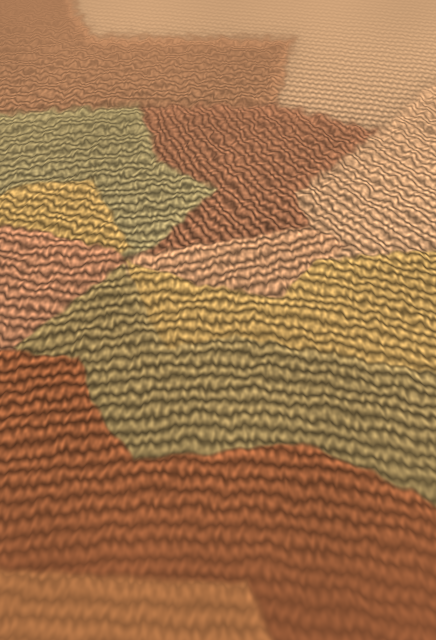
This texture is drawn by a Shadertoy shader. Its source:

```glsl
// A knitted patchwork blanket receding from the viewer, seen with shallow focus.
// Polygon patches are layered back to front; each carries its own garter-stitch
// rows, laid out in perspective coordinates and softened away from the focal band.

const float TAU = 6.28318;

float hash(vec2 c) {
    return fract(sin(dot(c, vec2(127.1, 311.7))) * 43758.5);
}

vec2 gradient(vec2 c) {
    float a = TAU * hash(c);
    return vec2(cos(a), sin(a));
}

float gradientNoise(vec2 p) {
    vec2 i = floor(p), f = fract(p);
    vec2 w = f * f * f * (f * (f * 6.0 - 15.0) + 10.0);
    vec2 e = vec2(0, 1);
    float low = mix(dot(gradient(i), f), dot(gradient(i + e.yx), f - e.yx), w.x);
    float high = mix(dot(gradient(i + e), f - e), dot(gradient(i + 1.0), f - 1.0), w.x);
    return mix(low, high, w.y);
}

// Signed distance to an eight-sided polygon, negative inside
float polygon(vec2 p, vec2 v[8]) {
    float d = 1e5, s = 1.0;
    for (int i = 0; i < 8; i++) {
        vec2 a = v[i], e = v[(i + 7) % 8] - a, w = p - a;
        vec2 b = w - e * clamp(dot(w, e) / dot(e, e), 0.0, 1.0);
        d = min(d, dot(b, b));
        bvec3 c = bvec3(p.y >= a.y, p.y < a.y + e.y, e.x * w.y > e.y * w.x);
        if (all(c) || all(not(c))) s = -s;
    }
    return s * sqrt(d);
}

// Perspective coordinates: x counts stitches, y counts rows
vec2 ground(vec2 p) {
    return vec2(80.0 * (p.x - 2.6), -610.0) / (p.y + 4.87);
}

float sharpness(float y) {
    return smoothstep(-0.5, 3.0, y) * (1.0 - 0.7 * smoothstep(4.6, 7.4, y));
}

// Brightness of rows of slanted bumps, turned by an angle and bowed around the hub
float knit(vec2 p, float angle, float bend) {
    vec2 d = ground(p) - ground(vec2(1.5, 3.1));
    vec2 along = vec2(cos(angle), sin(angle));
    float s = dot(d, along);
    float r = dot(d, vec2(-along.y, along.x)) - bend * s * s;
    r += 0.08 * sin(TAU * s) + 0.3 * gradientNoise(d * 0.3);
    float crest = pow(0.5 - 0.5 * cos(TAU * r), 0.7);
    float bump = cos(TAU * (s + 0.5 * floor(r)) + 2.2 * fract(r));
    float shade = 0.64 + 0.56 * crest + 0.13 * bump * crest;
    return mix(1.0, shade, sharpness(p.y));
}

void patchOver(inout vec3 col, vec2 p, vec2 v[8], vec3 yarn, float angle, float bend) {
    float d = polygon(p, v);
    float blur = mix(0.08, 0.03, sharpness(p.y));
    col *= 1.0 - 0.1 * exp(-abs(d) * 16.0);
    vec3 cloth = yarn * knit(p, angle, bend);
    cloth *= 1.0 + 0.09 * exp(-pow((d + 0.06) / 0.05, 2.0));
    col = mix(col, cloth, smoothstep(blur, -blur, d));
}

void mainImage(out vec4 fragColor, in vec2 fragCoord) {
    vec2 uv = fragCoord / iResolution.xy;
    vec2 p = vec2(5.22 * uv.x, 7.68 * (1.0 - uv.y));
    vec2 g = ground(p);

    // Edges wander by about half a stitch
    vec2 q = p + 0.07 * vec2(gradientNoise(g * 0.6), gradientNoise(g * 0.6 + 31.0));

    // Pale far cloth, then the steeper pale rows at the right
    vec3 col = vec3(0.80, 0.63, 0.47) * knit(p, 0.15, 0.0);
    patchOver(col, q, vec2[8](vec2(3.3, 1.9), vec2(4.55, 1.57), vec2(5.1, 1.05), vec2(6, 0.6),
        vec2(6, 2), vec2(6, 3.3), vec2(3.7, 3.3), vec2(3.3, 2.6)),
        vec3(0.79, 0.61, 0.45), 0.85, -0.006);

    // Far brown and rust patches
    patchOver(col, q, vec2[8](vec2(-1, -1), vec2(0.8, -1), vec2(0.9, 0.1), vec2(1.12, 0.43),
        vec2(3.52, 0.46), vec2(3.3, 1.25), vec2(1.75, 1.45), vec2(-1, 1.6)),
        vec3(0.67, 0.48, 0.34), 0.04, 0.0);
    patchOver(col, q, vec2[8](vec2(1.72, 1.27), vec2(3.3, 1.25), vec2(4.55, 1.57), vec2(3.55, 2.3),
        vec2(3.75, 2.85), vec2(1.7, 3.12), vec2(1.6, 2.6), vec2(1.8, 1.95)),
        vec3(0.62, 0.42, 0.30), 0.85, -0.009);

    // Left fan around the hub: green, yellow, pink
    patchOver(col, q, vec2[8](vec2(-1, 1.44), vec2(1.66, 1.25), vec2(1.9, 1.95), vec2(2.6, 2.25),
        vec2(1.75, 3.05), vec2(1.5, 3.1), vec2(1.0, 2.9), vec2(-1, 2.7)),
        vec3(0.61, 0.54, 0.37), -0.08, 0.004);
    patchOver(col, q, vec2[8](vec2(-1, 2.5), vec2(0.0, 2.33), vec2(0.45, 2.2), vec2(1.12, 2.17),
        vec2(1.58, 3.0), vec2(1.4, 3.1), vec2(0.5, 3.0), vec2(-1, 2.9)),
        vec3(0.70, 0.56, 0.33), 0.18, 0.0);
    patchOver(col, q, vec2[8](vec2(-1, 2.55), vec2(0.0, 2.7), vec2(0.6, 2.8), vec2(1.35, 2.98),
        vec2(1.52, 3.12), vec2(0.9, 3.75), vec2(0.2, 4.3), vec2(-1, 4.6)),
        vec3(0.69, 0.48, 0.35), -0.22, -0.016);

    // Right fan: pink wedge, yellow, then the near green
    patchOver(col, q, vec2[8](vec2(1.5, 3.1), vec2(2.1, 2.98), vec2(2.9, 2.85), vec2(3.7, 2.72),
        vec2(4.2, 2.95), vec2(3.75, 3.25), vec2(3.35, 3.65), vec2(2.3, 3.55)),
        vec3(0.74, 0.55, 0.40), -0.2, 0.0);
    patchOver(col, q, vec2[8](vec2(1.48, 3.1), vec2(2.4, 3.42), vec2(3.35, 3.55), vec2(3.8, 3.13),
        vec2(6, 2.9), vec2(6, 4.8), vec2(3.0, 4.3), vec2(1.9, 4.3)),
        vec3(0.70, 0.56, 0.33), -0.1, 0.006);
    patchOver(col, q, vec2[8](vec2(1.46, 3.15), vec2(2.0, 4.17), vec2(2.8, 4.03), vec2(4.2, 4.3),
        vec2(6, 4.6), vec2(6, 6.7), vec2(1.2, 5.8), vec2(0.15, 4.18)),
        vec3(0.57, 0.48, 0.31), -0.1, 0.0055);

    // Near rust border and the orange corner
    patchOver(col, q, vec2[8](vec2(-1, 4.1), vec2(0.95, 4.3), vec2(1.2, 5.0), vec2(1.62, 5.5),
        vec2(3.7, 5.32), vec2(6, 6.42), vec2(6, 9), vec2(-1, 9)),
        vec3(0.57, 0.34, 0.21), -0.05, 0.004);
    patchOver(col, q, vec2[8](vec2(-1, 6.8), vec2(0.5, 6.86), vec2(1.6, 6.93), vec2(2.95, 7.0),
        vec2(3.1, 7.3), vec2(3.3, 7.7), vec2(3.6, 9), vec2(-1, 9)),
        vec3(0.66, 0.43, 0.26), 0.03, 0.0);

    // Yarn fibres and broad unevenness of the light
    col *= 1.0 + 0.22 * sharpness(p.y) * gradientNoise(g * 2.3) + 0.06 * gradientNoise(p * 0.9);
    fragColor = vec4(clamp(col, 0.0, 1.0), 1.0);
}
```
